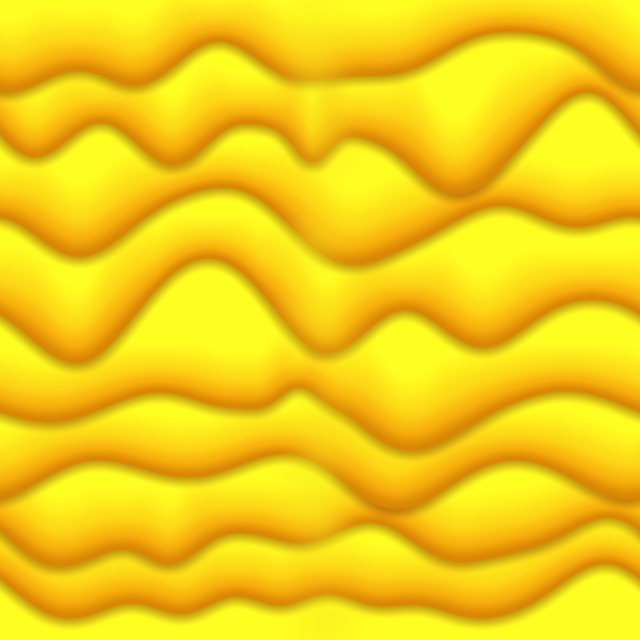
Reproduce this background procedurally as a three.js fragment shader.

```glsl
// Eight overlapping layers of glossy yellow syrup with wavy, shaded lower edges.
varying vec2 vUv;

#define LAYERS 8
#define UNIT (1.0 / 768.0)
#define BEVEL 0.094
#define SHADOW 0.021
#define SOFT_EDGE 0.0028
#define SMUDGE_WIDTH 0.045
#define SMUDGE_AMOUNT 0.42
#define YELLOW vec3(1.0, 0.995, 0.13)
#define GOLD vec3(0.99, 0.82, 0.08)
#define AMBER vec3(0.97, 0.68, 0.045)
#define BROWN vec3(0.85, 0.525, 0.02)

const float TAU = 6.2831853;

// Five cosine and sine harmonics of one edge.
float waves(float x, vec4 c, vec4 s, vec2 fifth) {
  float t = TAU * x;
  vec4 k = vec4(1.0, 2.0, 3.0, 4.0) * t;
  return dot(c, cos(k)) + dot(s, sin(k)) + dot(fifth, vec2(cos(5.0 * t), sin(5.0 * t)));
}

// Short ripple that fades out on both sides of its center.
float ripple(float x, float center, float rate, float spread) {
  float u = x - center;
  return cos(TAU * rate * u) * exp(-u * u / (spread * spread));
}

// Mean depth of an edge below the top (x) and its sag at a given place (y).
vec2 edgeDepth(int i, float x) {
  if (i == 0) return vec2(77.7, waves(x, vec4(1.1, 17.4, 0.7, 7.6),
    vec4(13.3, 16.6, -6.0, -5.9), vec2(4.3, 5.2)));
  if (i == 1) return vec2(172.8, waves(x, vec4(-14.7, -18.6, 9.5, 17.4),
    vec4(-9.0, 17.8, 14.2, 6.5), vec2(-4.9, 8.6)) + 13.0 * ripple(x, 0.488, 8.0, 0.07));
  if (i == 2) return vec2(271.8, waves(x, vec4(-2.1, 15.9, -14.3, -5.1),
    vec4(-6.6, 27.9, -6.7, -0.7), vec2(-5.0, -1.1)));
  if (i == 3) return vec2(382.9, waves(x, vec4(7.3, 10.2, -26.3, 7.3),
    vec4(-15.1, 28.9, 18.2, -0.3), vec2(-3.4, -3.8)));
  if (i == 4) return vec2(493.5, waves(x, vec4(-6.2, -0.8, 12.8, -6.5),
    vec4(-11.5, 19.9, 4.5, 1.4), vec2(1.9, -0.5)) - 8.0 * ripple(x, 0.465, 8.0, 0.07));
  if (i == 5) return vec2(572.7, waves(x, vec4(1.5, 6.4, 16.8, -0.4),
    vec4(-9.8, 10.2, -12.8, 1.6), vec2(1.2, 0.0)));
  if (i == 6) return vec2(653.6, waves(x, vec4(4.0, -14.5, -3.3, 3.7),
    vec4(5.1, 7.5, 11.5, 2.6), vec2(-6.1, 5.4)) + 6.0 * ripple(x, 0.267, 6.4, 0.11));
  return vec2(722.0, waves(x, vec4(-7.5, -13.6, -3.8, -0.3),
    vec4(3.4, 10.2, 10.8, 7.1), vec2(-1.7, 2.0)) + 8.0 * ripple(x, 0.436, 6.3, 0.25));
}

// Signed distance to an edge (positive above it) and the sag of the edge.
vec2 edgeDistance(int i, vec2 p) {
  float stepX = 0.002;
  vec2 here = edgeDepth(i, p.x);
  float slope = (edgeDepth(i, p.x + stepX).y - here.y) * UNIT / stepX;
  float d = p.y - 1.0 + (here.x + here.y) * UNIT;
  return vec2(d / sqrt(1.0 + slope * slope), here.y);
}

// Shading of a layer from its dark lower rim up to plain yellow.
vec3 bevelColor(float h) {
  vec3 col = mix(BROWN, AMBER, smoothstep(0.02, 0.27, h));
  col = mix(col, GOLD, smoothstep(0.18, 0.52, h));
  return mix(col, YELLOW, smoothstep(0.34, 1.05, h));
}

void main() {
  vec3 col = YELLOW;

  // Stack the layers from the lowest to the topmost.
  for (int n = 0; n < LAYERS; n++) {
    vec2 e = edgeDistance(LAYERS - 1 - n, vUv);
    float width = BEVEL * clamp(1.0 + e.y * 0.007, 0.75, 1.25);
    float lit = smoothstep(-0.002, SHADOW, -e.x);
    col *= mix(vec3(0.77, 0.64, 0.4), vec3(1.0), lit);
    vec3 layer = bevelColor(max(e.x, 0.0) / width);
    col = mix(col, layer, smoothstep(-SOFT_EDGE, SOFT_EDGE, e.x));
  }

  // Uneven pale smudge down the middle.
  float drift = 0.012 * sin(vUv.y * 19.0) + 0.006 * sin(vUv.y * 43.0 + 1.0);
  float x = (vUv.x - 0.5 - drift) / SMUDGE_WIDTH;
  float patches = 0.6 + 0.4 * sin(vUv.y * 31.0 + 2.0 * sin(vUv.y * 11.0));
  float smudge = SMUDGE_AMOUNT * exp(-x * x) * patches;
  col = mix(col, vec3(0.97, 0.9, 0.11), smudge);

  gl_FragColor = vec4(col, 1.0);
}
```
